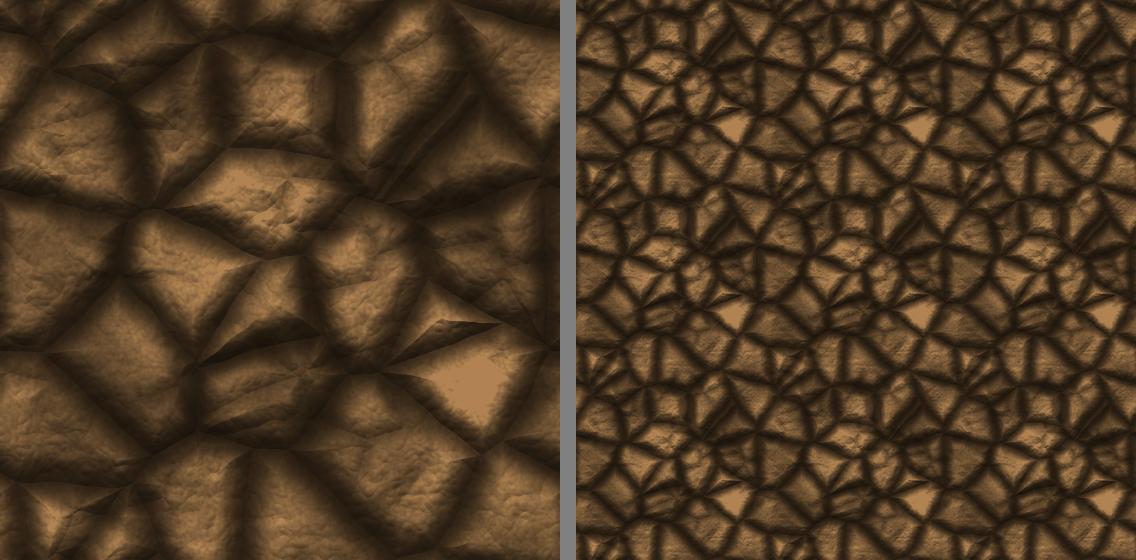
Left: one tile. Right: repeated 3 by 3.
Write a three.js fragment shader that draws this texture.

```glsl
// Weathered brown rock wall: faceted stones with soft dark joints between them.
// Two wrapped Voronoi layers give stones and inner facets, wrapped gradient noise
// adds swells, wrinkles and grain; the height is lit from above and tiles.

varying vec2 vUv;

const vec3 SHADOW_COLOR = vec3(0.10, 0.072, 0.042);
const vec3 LIT_COLOR = vec3(0.64, 0.475, 0.295);
const vec3 LIGHT_DIR = vec3(-0.10, 0.60, 0.79);
const float STONES = 5.0;         // stones across the tile
const float FACETS = 9.0;         // inner facets across the tile
const float JOINT_WIDTH = 0.062;  // reach of the shade along joints
const float JOINT_SHADE = 0.20;   // light left inside a joint
const float FACET_WIDTH = 0.035;
const float FACET_SHADE = 0.58;
const float BEVEL_SLOPE = 0.60;
const float BEVEL_HEIGHT = 0.042;
const float WARP = 0.014;
const float TONE_SPREAD = 1.6;    // brightness change between regions
const float GRAIN = 0.17;
const float EXPOSURE = 0.96;
const float STEP = 0.0015;        // distance used to measure slopes

// Random pair for a lattice cell, repeating after n cells.
vec2 hash2(vec2 cell, float n) {
  cell -= n * floor((cell + 0.5) / n);
  vec3 q = fract((cell.xyx + n * 1.37) * vec3(0.1031, 0.1030, 0.0973));
  q += dot(q, q.yzx + 33.33);
  return fract((q.xx + q.yz) * q.zy);
}

float cornerSlope(vec2 cell, vec2 offset, float n) {
  float angle = 6.28318 * hash2(cell, n).x;
  return dot(vec2(cos(angle), sin(angle)), offset);
}

// Gradient noise with n whole cells across the tile.
float noise(vec2 p, float n) {
  p *= n;
  vec2 c = floor(p), f = p - c;
  vec2 u = f * f * f * (f * (f * 6.0 - 15.0) + 10.0);
  vec2 e = vec2(1.0, 0.0);
  float low = mix(cornerSlope(c, f, n), cornerSlope(c + e, f - e, n), u.x);
  float high = mix(cornerSlope(c + e.yx, f - e.yx, n), cornerSlope(c + 1.0, f - 1.0, n), u.x);
  return mix(low, high, u.y);
}

// Distance to the nearest Voronoi border, in canvas units.
float borderDistance(vec2 p, float n) {
  p *= n;
  vec2 c = floor(p), f = p - c, home = vec2(0.0), toSeed = vec2(0.0);
  float best = 8.0;
  for (int y = -1; y <= 1; y++) {
    for (int x = -1; x <= 1; x++) {
      vec2 g = vec2(float(x), float(y));
      vec2 r = g + hash2(c + g, n) - f;
      if (dot(r, r) < best) {
        best = dot(r, r);
        toSeed = r;
        home = g;
      }
    }
  }
  float border = 8.0;
  for (int y = -2; y <= 2; y++) {
    for (int x = -2; x <= 2; x++) {
      vec2 g = home + vec2(float(x), float(y));
      vec2 r = g + hash2(c + g, n) - f;
      vec2 across = r - toSeed;
      if (dot(across, across) > 0.0001) {
        border = min(border, dot(0.5 * (toSeed + r), normalize(across)));
      }
    }
  }
  return border / n;
}

float smoothMin(float a, float b, float k) {
  float h = max(k - abs(a - b), 0.0) / k;
  return min(a, b) - 0.25 * h * h * k;
}

// Surface as height, joint distance, facet distance and facet strength.
vec4 surface(vec2 p) {
  vec2 q = p + WARP * vec2(noise(p, 6.0), noise(p, 7.0));
  q += 0.25 * WARP * vec2(noise(p, 21.0), noise(p, 23.0));
  float joint = borderDistance(q, STONES);
  float facet = borderDistance(q, FACETS);
  float broken = smoothstep(-0.2, 0.2, noise(p, 4.0));

  float height = BEVEL_SLOPE * smoothMin(joint, BEVEL_HEIGHT, 0.018);
  height += 0.5 * BEVEL_SLOPE * broken * smoothMin(facet, 0.03, 0.01);
  height += 0.035 * noise(p, 5.0);
  // Wrinkles: folded noise leaves sharp creases.
  height += 0.010 * abs(noise(q, 12.0)) + 0.005 * abs(noise(q, 26.0));
  height += 0.0022 * abs(noise(q, 53.0));
  return vec4(height, joint, facet, broken);
}

void main() {
  // Slope and light
  vec4 s = surface(vUv);
  float dx = surface(vUv + vec2(STEP, 0.0)).x - s.x;
  float dy = surface(vUv + vec2(0.0, STEP)).x - s.x;
  vec3 normal = normalize(vec3(-dx, -dy, STEP));
  float light = max(dot(normal, LIGHT_DIR), 0.08);

  // Soft shade in joints and between facets
  light *= mix(JOINT_SHADE, 1.0, smoothstep(0.0, JOINT_WIDTH, s.y));
  float facetShade = mix(FACET_SHADE, 1.0, smoothstep(0.0, FACET_WIDTH, s.z));
  light *= mix(1.0, facetShade, s.w);

  // Regional tone and fine grain
  light *= exp2(TONE_SPREAD * (noise(vUv, 3.0) + 0.5 * noise(vUv, 8.0)));
  light *= 1.0 + GRAIN * (noise(vUv, 150.0) + 0.8 * noise(vUv, 71.0));

  gl_FragColor = vec4(mix(SHADOW_COLOR, LIT_COLOR, min(EXPOSURE * light, 1.1)), 1.0);
}
```
